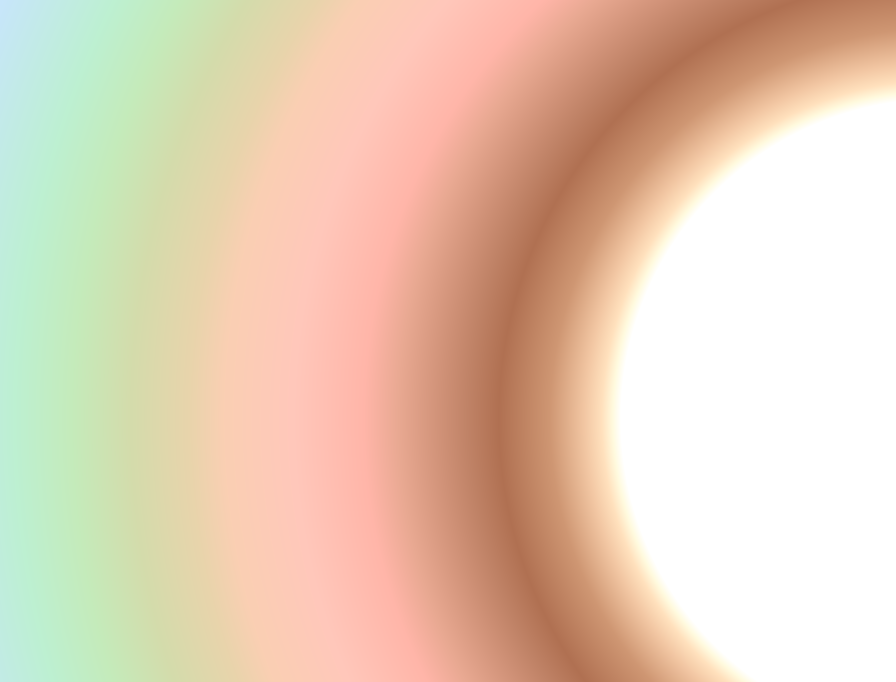
Reproduce this background procedurally as a Shadertoy shader.

```glsl
// Draws a white disc at the right, ringed by brown, pink, peach, green and pale blue glows.

// Blends the running colour towards the next stop between two radii.
vec3 blendTo(vec3 color, vec3 next, float inner, float outer, float radius) {
    return mix(color, next, clamp((radius - inner) / (outer - inner), 0.0, 1.0));
}

void mainImage(out vec4 fragColor, in vec2 fragCoord) {
    // Distance from the disc centre, in canvas heights
    vec2 center = iResolution.xy * vec2(1.05, 0.386);
    float r = length(fragCoord - center) / iResolution.y;

    // White disc and its warm rim
    vec3 color = vec3(1.0);
    color = blendTo(color, vec3(1.00, 0.98, 0.87), 0.469, 0.481, r);
    color = blendTo(color, vec3(1.00, 0.88, 0.74), 0.481, 0.497, r);
    color = blendTo(color, vec3(0.95, 0.78, 0.64), 0.497, 0.522, r);
    color = blendTo(color, vec3(0.81, 0.59, 0.45), 0.522, 0.573, r);

    // Dark brown crease, rising again to pink
    color = blendTo(color, vec3(0.69, 0.44, 0.32), 0.573, 0.648, r);
    color = blendTo(color, vec3(0.75, 0.51, 0.40), 0.648, 0.693, r);
    color = blendTo(color, vec3(0.91, 0.66, 0.57), 0.693, 0.795, r);
    color = blendTo(color, vec3(1.00, 0.71, 0.66), 0.795, 0.846, r);
    color = blendTo(color, vec3(1.00, 0.78, 0.73), 0.846, 0.949, r);

    // Peach, sand, green and pale blue outer bands
    color = blendTo(color, vec3(0.98, 0.81, 0.70), 0.949, 1.051, r);
    color = blendTo(color, vec3(0.91, 0.83, 0.67), 1.051, 1.102, r);
    color = blendTo(color, vec3(0.83, 0.86, 0.67), 1.102, 1.188, r);
    color = blendTo(color, vec3(0.77, 0.92, 0.73), 1.188, 1.273, r);
    color = blendTo(color, vec3(0.74, 0.94, 0.82), 1.273, 1.358, r);
    color = blendTo(color, vec3(0.78, 0.90, 0.98), 1.358, 1.505, r);

    fragColor = vec4(color, 1.0);
}
```
